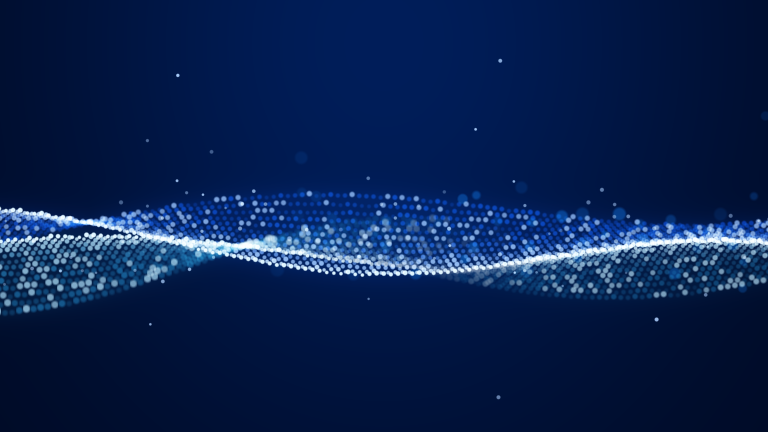
A WebGL 1 fragment shader for this background:

```glsl
precision highp float;
// Twisting ribbons of glowing dots drift across a deep blue backdrop.
// Each ribbon blends strands between two cosine edges and beads them with dots;
// hashed grids scatter loose sparks and soft out-of-focus discs around it.
uniform vec2 u_resolution;

#define STRANDS 13
#define SPACING 0.0165
#define DOT_RADIUS 0.0052
#define HAZE 0.13
#define SPARK_CELL 0.030
#define DISC_CELL 0.066
#define BAND_CENTER 0.445
#define BAND_WIDTH 0.105

const vec3 NIGHT = vec3(0.0, 0.035, 0.13);
const vec3 NAVY = vec3(0.0, 0.115, 0.35);
const vec3 ROYAL = vec3(0.05, 0.26, 0.88);
const vec3 TEAL = vec3(0.10, 0.40, 0.60);
const vec3 ICE = vec3(0.86, 0.95, 1.0);

// Edge curve: height over u, the 0..1 position across the canvas
struct Wave { float base; float slope; float amp; float freq; float crest; };
const Wave MAIN_RIDGE = Wave(0.459, -0.076, 0.057, 6.28, -0.03);
const Wave BLUE_EDGE = Wave(0.458, 0.085, 0.058, 5.24, 0.36);
const Wave LEFT_RIDGE = Wave(0.412, 0.0, 0.042, 6.0, 0.13);
const Wave LEFT_EDGE = Wave(0.385, 0.0, 0.110, 5.71, 0.52);
const Wave RIGHT_EDGE = Wave(0.365, 0.0, -0.053, 6.5, 0.80);

float waveHeight(Wave w, float u) {
  return w.base + w.slope * u + w.amp * cos(w.freq * (u - w.crest));
}

float hash(vec2 p) {
  return fract(sin(dot(p, vec2(127.1, 311.7))) * 43758.55);
}

// Soft-edged disc, never sharper than a pixel
float disc(float dist, float radius, float blur) {
  float soft = max(blur, 0.75 / u_resolution.y);
  return 1.0 - smoothstep(radius - soft, radius + soft, dist);
}

vec3 screenBlend(vec3 base, vec3 light) {
  return base + (1.0 - base) * clamp(light, 0.0, 1.0);
}

// Ribbon of beaded strands, from a coloured far edge to a bright ridge
vec3 ribbon(vec3 color, vec2 p, float aspect, Wave edge, Wave ridge,
            vec3 ink, float edgeRadius, float seed) {
  float u = p.x / aspect;
  float a = waveHeight(edge, u);
  float b = waveHeight(ridge, u);
  float outside = max(max(min(a, b) - p.y, p.y - max(a, b)), 0.0);
  color = screenBlend(color, ink * HAZE * exp(-outside * 45.0));

  for (int i = 0; i < STRANDS; i++) {
    float n = float(i);
    float t = 1.0 - pow(1.0 - n / float(STRANDS - 1), 1.4);
    float shift = 0.37 * n + seed;
    float k = floor(p.x / SPACING - shift);
    float h = hash(vec2(k, n + seed * 17.0));
    vec2 center = vec2((k + 0.5 + shift) * SPACING, 0.0);
    float cu = center.x / aspect;
    center.y = mix(waveHeight(edge, cu), waveHeight(ridge, cu), t);
    center.y += (h - 0.5) * 0.006;

    float bright = pow(t, 5.0);
    float radius = mix(edgeRadius, DOT_RADIUS, t) * (0.75 + 0.35 * h);
    float blur = mix(edgeRadius * 0.5, 0.002, t);
    float whiten = max(bright, 0.65 * step(0.76, h));
    float gain = mix(0.25 + 0.6 * h, 1.0, bright);
    float bead = disc(length(p - center), radius, blur);
    color = screenBlend(color, mix(ink, ICE, whiten) * gain * bead);
  }
  return color;
}

// Loose particles, one per grid cell, thinning away from the band
float scatter(vec2 p, float cell, float radius, float blur, float amount, float seed) {
  vec2 id = floor(p / cell);
  vec2 jitter = vec2(hash(id + seed), hash(id + seed + 31.7));
  vec2 center = (id + 0.27 + 0.46 * jitter) * cell;
  float offset = (center.y - BAND_CENTER) / BAND_WIDTH;
  float present = step(hash(id + seed + 73.1), amount * exp(-offset * offset));
  float size = radius * (0.55 + 0.45 * jitter.y);
  return present * (0.3 + 0.7 * jitter.x) * disc(length(p - center), size, blur);
}

void main() {
  vec2 p = gl_FragCoord.xy / u_resolution.y;
  float aspect = u_resolution.x / u_resolution.y;
  float u = p.x / aspect;

  // Backdrop lit from the upper middle
  vec2 q = p - vec2(0.5 * aspect, 0.9);
  vec3 color = mix(NIGHT, NAVY, exp(-1.6 * q.x * q.x - 1.1 * q.y * q.y));

  // Out-of-focus discs, mostly right of the first twist
  float discs = scatter(p, DISC_CELL, 0.016, 0.004, 0.65, 4.0)
              + scatter(p + 0.029, DISC_CELL, 0.013, 0.003, 0.40, 9.0);
  color = screenBlend(color, vec3(0.04, 0.27, 0.58) * 0.65 * discs * smoothstep(0.25, 0.6, u));

  // Ribbons, back to front
  vec3 leftInk = TEAL * mix(1.0, 0.5, smoothstep(0.25, 0.4, u));
  vec3 left = ribbon(color, p, aspect, LEFT_EDGE, LEFT_RIDGE, leftInk, 0.0078, 0.2);
  color = mix(left, color, smoothstep(0.38, 0.7, u));
  vec3 right = ribbon(color, p, aspect, RIGHT_EDGE, MAIN_RIDGE, TEAL * 0.7, 0.0062, 0.6);
  color = mix(color, right, smoothstep(0.52, 0.75, u));
  color = ribbon(color, p, aspect, BLUE_EDGE, MAIN_RIDGE, ROYAL, 0.0056, 0.9);

  // Fine sparks in front
  float sparks = scatter(p, SPARK_CELL, 0.0048, 0.0015, 0.22, 2.0);
  color = screenBlend(color, mix(ROYAL, ICE, 0.75) * sparks);
  gl_FragColor = vec4(color, 1.0);
}
```
